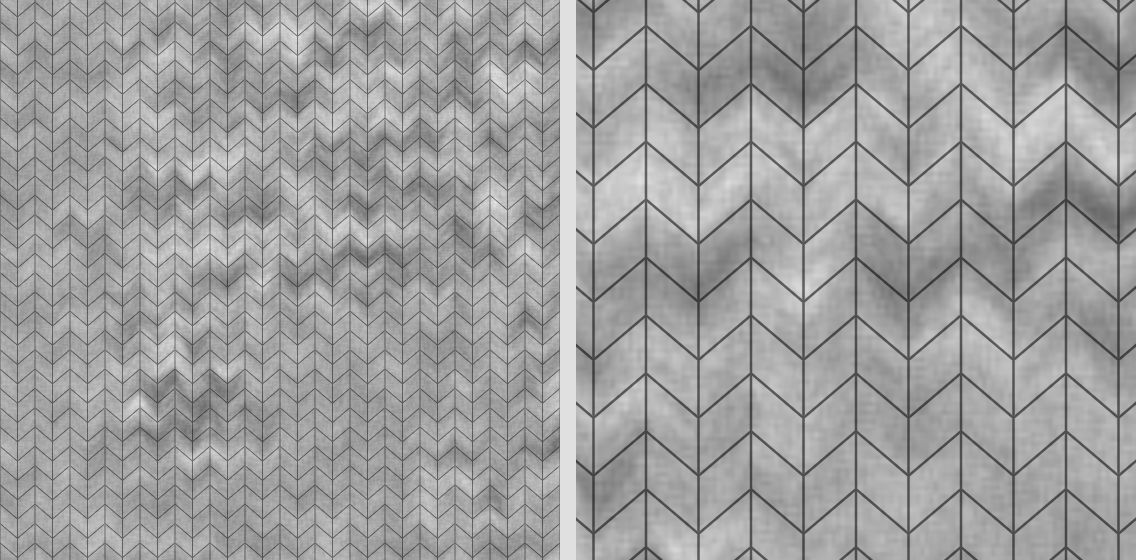
Left, the full canvas; right, a detail of the centre.
This texture is drawn by a WebGL 1 fragment shader. Its source:

```glsl
precision highp float;
// Grey woven cloth printed with a fine chevron of slanted tiles.
// A folded x coordinate shears the rows into zigzags; thin lines mark the
// seams, and layered value noise adds cloudy wear and a fine thread grain.

uniform vec2 u_resolution;

#define COLUMNS 32.0
#define ROWS 29.0
#define SLOPE 0.85
#define ROW_OFFSET 0.11
#define LINE_WIDTH 0.00150
#define LINE_STRENGTH 0.88
#define CLOUD_SCALE vec2(17.0, 25.0)
#define CLOUD_CONTRAST 0.44
#define GRAIN_CONTRAST 0.055
#define CLOTH_COLOR vec3(0.655)
#define LINE_COLOR vec3(0.25)

float hash(vec2 p) {
    return fract(sin(dot(p, vec2(127.1, 311.7))) * 43758.545);
}

float valueNoise(vec2 p) {
    vec2 cell = floor(p);
    vec2 f = fract(p);
    f = f * f * (3.0 - 2.0 * f);
    float low = mix(hash(cell), hash(cell + vec2(1.0, 0.0)), f.x);
    float high = mix(hash(cell + vec2(0.0, 1.0)), hash(cell + vec2(1.0, 1.0)), f.x);
    return mix(low, high, f.y);
}

// Fractal noise centred on zero
float clouds(vec2 p) {
    float sum = 0.0;
    float amplitude = 0.5;
    for (int i = 0; i < 4; i++) {
        sum += amplitude * (valueNoise(p) - 0.5);
        p = mat2(1.6, 1.2, -1.2, 1.6) * p + 7.3;
        amplitude *= 0.5;
    }
    return sum;
}

// Share of a pixel covered by a line at the given distance
float stroke(float dist, float pixel) {
    float halfLine = 0.5 * LINE_WIDTH;
    float halfPixel = 0.5 * pixel;
    float span = min(dist + halfPixel, halfLine) - max(dist - halfPixel, -halfLine);
    return clamp(span / pixel, 0.0, 1.0);
}

// Distance to the nearest whole number
float nearest(float x) {
    return abs(fract(x + 0.5) - 0.5);
}

void main() {
    vec2 uv = gl_FragCoord.xy / u_resolution;
    float pixel = 1.0 / min(u_resolution.x, u_resolution.y);

    // Zigzag coordinates: peaks on even seams, valleys on odd ones
    float column = uv.x * COLUMNS;
    float fold = 1.0 - abs(mod(column, 2.0) - 1.0);
    float depth = 1.0 - uv.y - fold * SLOPE / COLUMNS;
    float row = depth * ROWS - ROW_OFFSET;

    // Vertical seams and slanted tile edges
    float seam = stroke(nearest(column) / COLUMNS, pixel);
    float slant = nearest(row) / ROWS * inversesqrt(1.0 + SLOPE * SLOPE);
    float lines = max(seam, stroke(slant, pixel));

    // Cloudy wear follows the slant and is stronger in some regions
    float region = smoothstep(0.25, 0.75, valueNoise(uv * 4.0 + 3.7));
    float wear = clouds(vec2(uv.x, depth) * CLOUD_SCALE + 11.0);
    float shade = wear * CLOUD_CONTRAST * mix(0.55, 1.3, region);

    // Fine crossed threads
    float grain = valueNoise(uv * vec2(380.0, 130.0))
                + valueNoise(uv * vec2(130.0, 380.0) + 31.0) - 1.0;
    shade += grain * GRAIN_CONTRAST;

    vec3 color = CLOTH_COLOR + shade;
    color = mix(color, LINE_COLOR + 0.4 * shade, lines * LINE_STRENGTH);
    gl_FragColor = vec4(clamp(color, 0.0, 1.0), 1.0);
}
```
